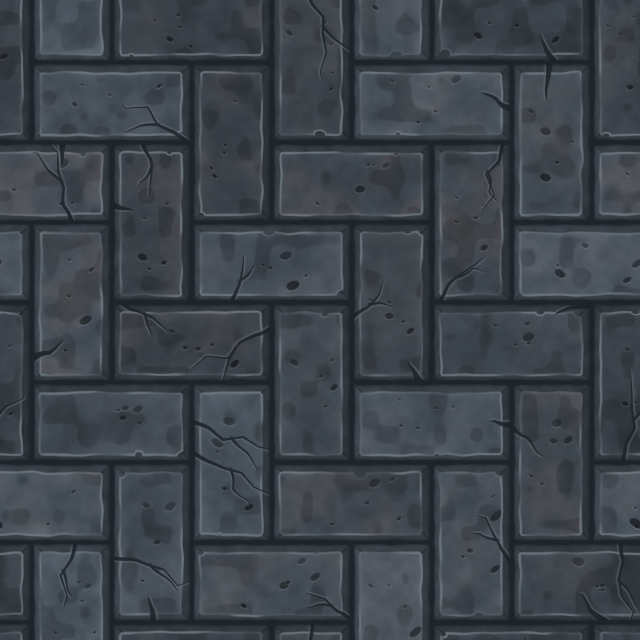
Write a WebGL 2 fragment shader that draws this texture.

```glsl
#version 300 es
precision highp float;

uniform vec2 u_resolution;
out vec4 fragColor;

float hash(vec2 p) {
  vec3 a = fract(p.xyx * 0.1031);
  a += dot(a, a.yzx + 33.33);
  return fract((a.x + a.y) * a.z);
}

vec2 hash2(vec2 p) {
  return vec2(hash(p), hash(p + 57.3));
}

float noise(vec2 p) {
  vec2 i = floor(p), f = fract(p);
  f = f * f * (3.0 - 2.0 * f);
  return mix(mix(hash(i), hash(i + vec2(1, 0)), f.x),
             mix(hash(i + vec2(0, 1)), hash(i + vec2(1, 1)), f.x), f.y);
}

float fbm(vec2 p) {
  float sum = 0.0, amp = 0.5;
  for (int i = 0; i < 4; i++) {
    sum += amp * noise(p);
    p = p * 2.03 + 11.7;
    amp *= 0.5;
  }
  return sum / 0.9375;
}

// Sideways offset of a crack: straight pieces joined by kinks
float bend(float t, float seed) {
  float k = t * 4.5, i = floor(k);
  float kink = mix(hash(vec2(i, seed)), hash(vec2(i + 1.0, seed)), fract(k)) - 0.5;
  return 0.2 * kink * smoothstep(0.0, 0.35, t);
}

// x: dark tapering gap, y: lit lip beside it
vec2 crack(vec2 p, vec2 start, vec2 dir, float len, float width, float seed, float px) {
  vec2 v = p - start;
  float t = dot(v, dir);
  float s = dot(v, vec2(-dir.y, dir.x)) - bend(t, seed);
  float w = width * (1.0 - t / len);
  float inside = smoothstep(-0.06, 0.0, t) * (1.0 - smoothstep(len - 0.08, len, t));
  float gap = 1.0 - smoothstep(w - px * 0.5, w + px, abs(s));
  float lip = 1.0 - smoothstep(0.004, 0.012 + px, abs(s - w - 0.014));
  return inside * vec2(gap, lip);
}

void main() {
  float px = 8.0 / u_resolution.y;
  vec2 uv = gl_FragCoord.xy / u_resolution;
  vec2 q = vec2(uv.x, 1.0 - uv.y) * 8.0 - vec2(0.4, 0.78);

  // Herringbone: two cells across, then two cells down, shifting each row
  vec2 cell = floor(q);
  float k = mod(cell.x + cell.y, 4.0);
  vec2 origin = cell - vec2(k == 1.0, k == 3.0);
  vec2 size = k < 2.0 ? vec2(2, 1) : vec2(1, 2);
  vec2 p = q - origin;
  vec2 id = mod(origin, 8.0) * 13.0 + 5.0;

  // Worn outline of the raised face
  vec2 warp = vec2(noise(p * 5.0 + id), noise(p * 5.0 + id + 40.0)) - 0.5;
  vec2 low = vec2(0.1, 0.125), high = size - vec2(0.125, 0.09);
  vec2 b = abs(p + warp * 0.035 - 0.5 * (low + high)) - 0.5 * (high - low) + 0.04;
  float face = length(max(b, 0.0)) + min(max(b.x, b.y), 0.0) - 0.04;
  for (float i = 0.0; i < 2.0; i++) {
    vec2 h = hash2(id + i * 3.7 + 0.5);
    vec2 notch = mix(low, high, i < 1.0 ? vec2(h.x, step(0.5, h.y)) : step(0.5, h));
    float r = 0.13 * hash(id + i + 8.0) - 0.04;
    face = max(face, r - length((p - notch + warp * 0.06) * vec2(1.0, 1.3)));
  }

  // Sloping border, lit from the left, mitred at the corners
  vec2 nearSide = min(p, size - p);
  float edge = min(nearSide.x, nearSide.y);
  float slope = nearSide.x < nearSide.y ? (p.x < 0.5 * size.x ? 1.1 : 0.88)
                                       : (p.y < 0.5 * size.y ? 0.98 : 1.0);
  float tone = mix(0.86, 1.1, hash(id + 2.0)) - 0.16 * step(0.9, hash(id + 6.0));
  float grain = fbm(p * 7.0 + id);
  vec3 color = vec3(0.215, 0.245, 0.275) * slope * (0.85 + 0.3 * grain) * mix(tone, 1.0, 0.5);
  color *= 1.0 - 0.2 * (1.0 - smoothstep(0.0, 0.015 + px, abs(nearSide.x - nearSide.y)));

  // Mottled stone, cool to slightly warm
  float cloud = fbm(p * 2.2 + id + 20.0);
  vec3 stone = mix(vec3(0.255, 0.29, 0.325), vec3(0.285, 0.288, 0.31),
                   smoothstep(0.35, 0.7, cloud) * hash(id + 4.0));
  stone *= tone * (0.74 + 0.34 * cloud + 0.22 * grain);
  stone *= 1.0 - 0.16 * smoothstep(0.6, 0.75, noise(p * 4.5 + id + 70.0));
  stone += 0.035 * exp(min(face, 0.0) * 14.0);

  // Pits with a lit lower rim
  for (float i = 0.0; i < 5.0; i++) {
    vec2 h = hash2(id + i * 5.3 + 1.0);
    float r = 0.016 + 0.05 * pow(hash(id + i * 2.1 + 9.0), 3.0);
    vec2 v = p - size * (0.2 + 0.6 * h);
    v.y += v.x * (h.x - 0.5);
    float d = length(v * vec2(0.85, 1.15) + warp * 0.02) - r;
    float rim = 1.0 - smoothstep(0.0, 0.012 + px, abs(d - 0.006));
    stone += 0.06 * rim * smoothstep(-0.2 * r, r, v.y);
    stone *= 1.0 - (0.25 + 0.25 * h.y) * (1.0 - smoothstep(-0.012, px, d));
  }
  color = mix(color, stone, 1.0 - smoothstep(-px, px, face));

  // Pale chipped line along the face
  float line = 1.0 - smoothstep(0.003, 0.013 + px, abs(face + 0.006));
  float strength = 0.2 + 0.8 * smoothstep(0.25, 0.7, noise(p * 3.0 + id + 90.0));
  color = mix(color, vec3(0.43, 0.465, 0.495), line * strength * 0.85);

  // Cracks from the rim inward, the long ones forked
  for (float i = 0.0; i < 2.0; i++) {
    vec2 key = id + i * 6.1 + 30.0;
    vec2 h = hash2(key);
    float pick = hash(key + 1.0), seed = hash(key + 2.0) * 90.0;
    vec2 start = size * (pick < 0.5 ? vec2(h.x, step(0.5, h.y)) : vec2(step(0.5, h.x), h.y));
    vec2 dir = normalize(size * (0.25 + 0.5 * hash2(key + 3.0)) - start);
    float len = 0.3 + 1.0 * pow(hash(key + 4.0), 2.0);
    float width = len < 0.55 ? 0.04 : 0.022;
    vec2 mark = crack(p, start, dir, len, width, seed, px);
    if (len > 0.6) {
      float t = 0.45 * len;
      vec2 fork = start + dir * t + vec2(-dir.y, dir.x) * bend(t, seed);
      float turn = h.x < 0.5 ? 0.75 : -0.75;
      vec2 forkDir = normalize(dir + turn * vec2(-dir.y, dir.x));
      mark = max(mark, crack(p, fork, forkDir, len * 0.45, 0.015, seed + 7.0, px));
    }
    mark *= step(hash(key + 5.0), 0.65 - 0.3 * i);
    color = mix(color, vec3(0.37, 0.4, 0.43), mark.y * 0.5);
    color = mix(color, vec3(0.12, 0.145, 0.17), mark.x * 0.9);
  }

  // Dark joints with a soft shadow
  float joint = edge + 0.016 * (noise(q * 6.0) - 0.5);
  color *= 1.0 - 0.22 * (1.0 - smoothstep(0.02, 0.075, joint));
  color = mix(color, vec3(0.115, 0.145, 0.17), 1.0 - smoothstep(0.018, 0.03 + px, joint));
  fragColor = vec4(color, 1.0);
}
```
